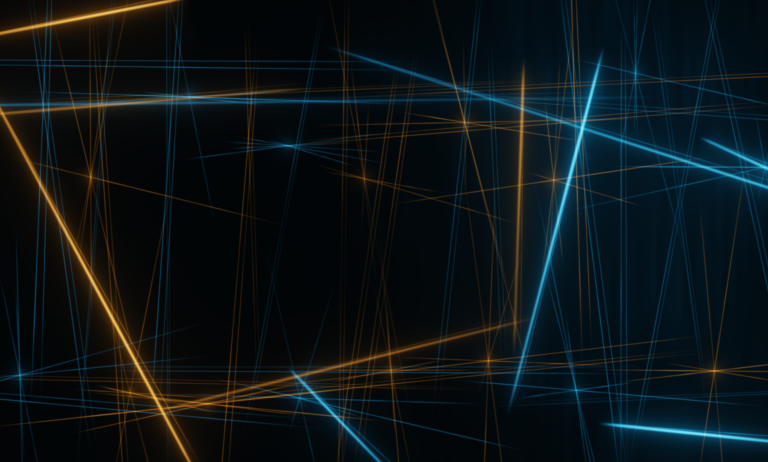
A Shadertoy shader for this background:

```glsl
// Glowing cyan and amber light strands crossing over a dark blue haze.

const vec3 CYAN = vec3(0.06, 0.62, 0.95);
const vec3 AMBER = vec3(1.0, 0.52, 0.07);
const vec3 NIGHT = vec3(0.006, 0.016, 0.022);
const vec3 HAZE = vec3(0.004, 0.078, 0.128);

vec3 hash3(float n) {
    vec3 p = fract(vec3(n) * vec3(0.1031, 0.1030, 0.0973));
    p += dot(p, p.yzx + 33.33);
    return fract((p.xxy + p.yzz) * p.zyx);
}

float hash2(vec2 cell) {
    vec3 p = fract(cell.xyx * 0.1031);
    p += dot(p, p.yzx + 33.33);
    return fract((p.x + p.y) * p.z);
}

float noise(vec2 p) {
    vec2 i = floor(p), f = fract(p);
    f = f * f * (3.0 - 2.0 * f);
    return mix(mix(hash2(i), hash2(i + vec2(1, 0)), f.x),
               mix(hash2(i + vec2(0, 1)), hash2(i + vec2(1, 1)), f.x), f.y);
}

// Distance to a segment (x) and position along it from 0 to 1 (y)
vec2 segment(vec2 p, vec2 a, vec2 b) {
    vec2 ab = b - a;
    float t = clamp(dot(p - a, ab) / dot(ab, ab), 0.0, 1.0);
    return vec2(length(p - a - ab * t), t);
}

// Soft line profile that keeps its energy when thinner than a pixel
float profile(float dist, float width, float px) {
    float spread = sqrt(width * width + 0.3 * px * px);
    return width / spread * exp(-dist * dist / (spread * spread));
}

// Thin line, tapered and slightly uneven along its length
float strand(vec2 p, vec2 a, vec2 b, float width, float px) {
    vec2 s = segment(p, a, b);
    float taper = smoothstep(0.0, 0.2, s.y) * smoothstep(1.0, 0.75, s.y);
    float wear = 0.5 + 0.7 * noise(vec2(s.y * 14.0, a.x * 91.0 + b.y * 37.0));
    return profile(s.x, width, px) * taper * wear;
}

// Bright beam with a hot spot, a wide glow and a diverging twin
vec3 beam(vec2 p, vec2 a, vec2 b, float hot, float power, vec3 tint, float px) {
    vec2 s = segment(p, a, b);
    float taper = smoothstep(0.0, 0.12, s.y) * smoothstep(1.0, 0.88, s.y);
    float heat = taper * mix(0.35, 1.0, exp(-8.0 * (s.y - hot) * (s.y - hot)));
    float core = 1.9 * profile(s.x, 0.0028, px);
    float glow = 0.42 * exp(-s.x / 0.011) + 0.13 * exp(-s.x / 0.05);
    float twin = 0.5 * strand(p, a, b + 0.014, 0.0014, px);
    vec3 white = vec3(0.2) * core * heat * heat;
    return power * (tint * ((core + glow) * heat + twin) + white * power);
}

// Knots of light with strands fanning out through them
vec3 knots(vec2 p, float aspect, float px) {
    vec3 sum = vec3(0);
    for (int i = 0; i < 16; i++) {
        float id = float(i);
        vec3 h = hash3(id * 7.3 + 2.0);
        float row = mod(id, 2.0);
        vec2 knot = vec2((id + h.x) / 16.0 * aspect, mix(0.11 + 0.12 * h.y, 0.6 + 0.25 * h.y, row));
        vec3 tint = h.z < 0.5 ? AMBER : CYAN;
        float light = 0.3 * exp(-length(p - knot) / 0.012);
        for (int j = 0; j < 5; j++) {
            vec3 k = hash3(id * 11.7 + float(j) * 3.1 + 50.0);
            float angle = (k.x - 0.5) * 0.6 + (k.y < 0.5 ? 1.5708 : 0.0);
            vec2 reach = vec2(cos(angle), sin(angle)) * (0.12 + 0.4 * k.z);
            light += (0.2 + 0.3 * k.y) * strand(p, knot - reach * (0.3 + k.x), knot + reach, 0.0013, px);
        }
        sum += tint * light;
    }
    return sum;
}

// Long paired strands, steep ones everywhere and flat ones in two bands
vec3 bundles(vec2 p, float aspect, float px) {
    vec3 sum = vec3(0);
    for (int i = 0; i < 30; i++) {
        float id = float(i);
        vec3 h = hash3(id * 5.9 + 140.0), k = hash3(id * 3.7 + 310.0);
        float x = (id + h.x) / 30.0 * aspect;
        float band = k.x < 0.5 ? 0.13 : 0.77;
        bool steep = mod(id, 3.0) < 2.0;
        vec2 a = steep ? vec2(x, 1.15 - 0.3 * k.x) : vec2(x - 0.6, band + 0.2 * (h.y - 0.5));
        vec2 b = steep ? vec2(x + 0.5 * (h.y - 0.5), 0.4 * k.y - 0.2) : vec2(x + 0.6, band + 0.26 * (k.y - 0.5));
        float light = strand(p, a, b, 0.0013, px) + 0.7 * strand(p, a + 0.008, b + 0.022 * k.z, 0.0012, px);
        sum += (h.z < 0.42 ? AMBER : CYAN) * light * (0.15 + 0.4 * k.z);
    }
    return sum;
}

void mainImage(out vec4 fragColor, in vec2 fragCoord) {
    float px = 1.0 / iResolution.y, aspect = iResolution.x * px;
    vec2 p = fragCoord * px;

    // Haze, brightest to the right, with faint vertical streaks
    vec2 q = (p - vec2(1.36, 0.68)) * vec2(1.0, 0.85);
    float haze = exp(-dot(q, q) / 0.13) + 0.3 * exp(-8.0 * dot(p - vec2(1.45, 0.1), p - vec2(1.45, 0.1)));
    float streaks = 0.65 + 0.7 * noise(p * vec2(70.0, 5.0)) * noise(p * 6.0 + 9.0);
    vec3 color = NIGHT + HAZE * haze * streaks;

    // Fine web, fading in the empty middle
    vec2 m = (p - vec2(0.74, 0.44)) * vec2(1.0, 1.5);
    color += (knots(p, aspect, px) + bundles(p, aspect, px)) * (1.0 - 0.8 * exp(-dot(m, m) / 0.1));

    // Main beams
    color += beam(p, vec2(-0.1, 0.908), vec2(0.42, 1.008), 0.6, 0.9, AMBER, px);
    color += beam(p, vec2(-0.05, 0.856), vec2(0.45, -0.074), 0.6, 0.85, AMBER, px);
    color += beam(p, vec2(1.134, 0.88), vec2(1.112, 0.22), 0.25, 0.4, AMBER, px);
    color += beam(p, vec2(0.3, 0.1), vec2(1.17, 0.315), 0.5, 0.3, AMBER, px);
    color += beam(p, vec2(-0.1, 0.745), vec2(0.68, 0.81), 0.4, 0.3, AMBER, px);
    color += beam(p, vec2(1.308, 0.905), vec2(1.097, 0.095), 0.27, 1.0, CYAN, px);
    color += beam(p, vec2(1.29, 0.084), vec2(1.8, 0.031), 0.4, 1.1, CYAN, px);
    color += beam(p, vec2(0.69, 0.905), vec2(1.8, 0.55), 0.85, 0.6, CYAN, px);
    color += beam(p, vec2(0.62, 0.208), vec2(0.88, -0.06), 0.4, 0.65, CYAN, px);
    color += beam(p, vec2(1.51, 0.705), vec2(1.78, 0.58), 0.5, 0.7, CYAN, px);
    color += beam(p, vec2(-0.2, 0.77), vec2(1.46, 0.79), 0.3, 0.22, CYAN, px);

    fragColor = vec4(1.0 - exp(-color * 1.1), 1.0);
}
```
